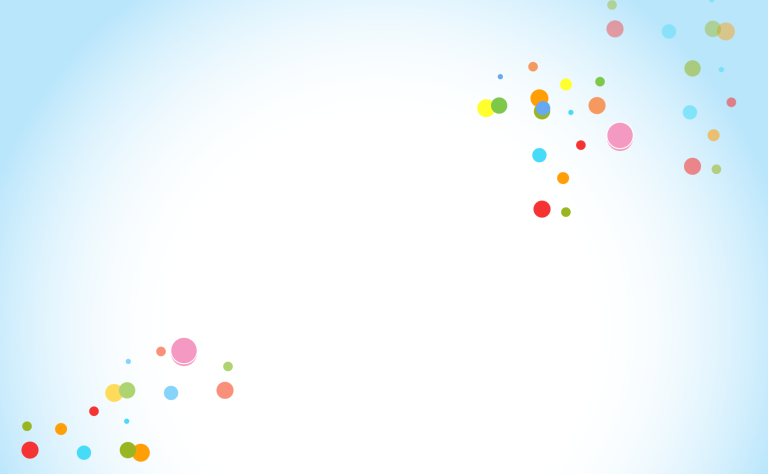
Reproduce this background procedurally as a WebGL 1 fragment shader.

```glsl
precision highp float;
uniform vec2 u_resolution;

#define GLOW_CENTER vec2(0.806, 0.309)
#define GLOW_INNER 0.42
#define GLOW_OUTER 0.872
#define GLOW_CURVE 2.0
#define EDGE_BLUE vec3(0.725, 0.90, 0.985)
#define RED vec3(0.96, 0.20, 0.20)
#define OLIVE vec3(0.60, 0.71, 0.12)
#define ORANGE vec3(1.0, 0.62, 0.02)
#define CYAN vec3(0.28, 0.86, 0.97)
#define PINK vec3(0.955, 0.60, 0.755)

// Canvas colour, built up layer by layer
vec3 canvas;

void disc(vec2 offset, float radius, vec3 color, float alpha) {
  float pixel = 1.0 / u_resolution.y;
  float cover = 1.0 - smoothstep(-0.75 * pixel, 0.75 * pixel, length(offset) - radius);
  canvas = mix(canvas, color, cover * alpha);
}

// Confetti motif in local coordinates; show fades its middle and large sun dots
void burst(vec2 q, vec3 warm, vec3 leaf, vec3 sun, vec3 sky, float alpha, vec2 show) {
  disc(q, 0.0180, warm, alpha);
  disc(q - vec2(-0.0063, 0.0504), 0.0101, leaf, alpha);
  disc(q - vec2(0.0655, 0.0445), 0.0126, sun, alpha * show.x);
  disc(q - vec2(0.1138, -0.0055), 0.0151, sky, alpha);
  disc(q - vec2(0.1350, 0.0820), 0.0101, warm, alpha);
  disc(q - vec2(0.2338, -0.0055), 0.0189, sun, alpha * show.y);
  disc(q - vec2(0.2065, 0.0), 0.0172, leaf, alpha);
  disc(q - vec2(0.2040, 0.0609), 0.0055, sky, alpha);
}

// Pink disc with a thin white rim and a crescent below
void bubble(vec2 q) {
  disc(q + vec2(0.0, 0.0055), 0.0273, PINK, 1.0);
  disc(q, 0.0290, vec3(1.0), 1.0);
  disc(q, 0.0268, PINK, 1.0);
}

void main() {
  vec2 p = gl_FragCoord.xy / u_resolution.y;
  vec2 mirror = vec2(-1.0, 1.0);

  // Soft white glow fading to blue
  float glow = clamp((length(p - GLOW_CENTER) - GLOW_INNER) / (GLOW_OUTER - GLOW_INNER), 0.0, 1.0);
  canvas = mix(vec3(1.0), EDGE_BLUE, pow(glow, GLOW_CURVE));

  // Lower left: the motif and its pastel mirror image
  burst(p - vec2(0.0633, 0.0504), RED, OLIVE, ORANGE, CYAN, 1.0, vec2(1.0));
  burst((p - vec2(0.4747, 0.1765)) * mirror, vec3(0.98, 0.56, 0.48), vec3(0.68, 0.83, 0.44),
        vec3(1.0, 0.86, 0.36), vec3(0.53, 0.83, 0.98), 1.0, vec2(0.0, 1.0));

  // Upper right: a turned motif under a bright mirrored one
  burst((p - vec2(1.1435, 0.5588)).yx, RED, OLIVE, ORANGE, CYAN, 1.0, vec2(1.0));
  burst((p - vec2(1.2596, 0.7773)) * mirror, vec3(0.96, 0.60, 0.38), vec3(0.49, 0.78, 0.29),
        vec3(1.0, 1.0, 0.18), vec3(0.40, 0.66, 0.95), 1.0, vec2(1.0));

  // Far right: faded motifs
  burst((p - vec2(1.4610, 0.6492)).yx, RED, OLIVE, ORANGE, CYAN, 0.57, vec2(1.0, 0.0));
  burst(p - vec2(1.2975, 0.9391), RED, OLIVE, ORANGE, CYAN, 0.45, vec2(0.0, 1.0));

  bubble(p - vec2(0.3882, 0.2605));
  bubble(p - vec2(1.3081, 0.7143));

  gl_FragColor = vec4(canvas, 1.0);
}
```
